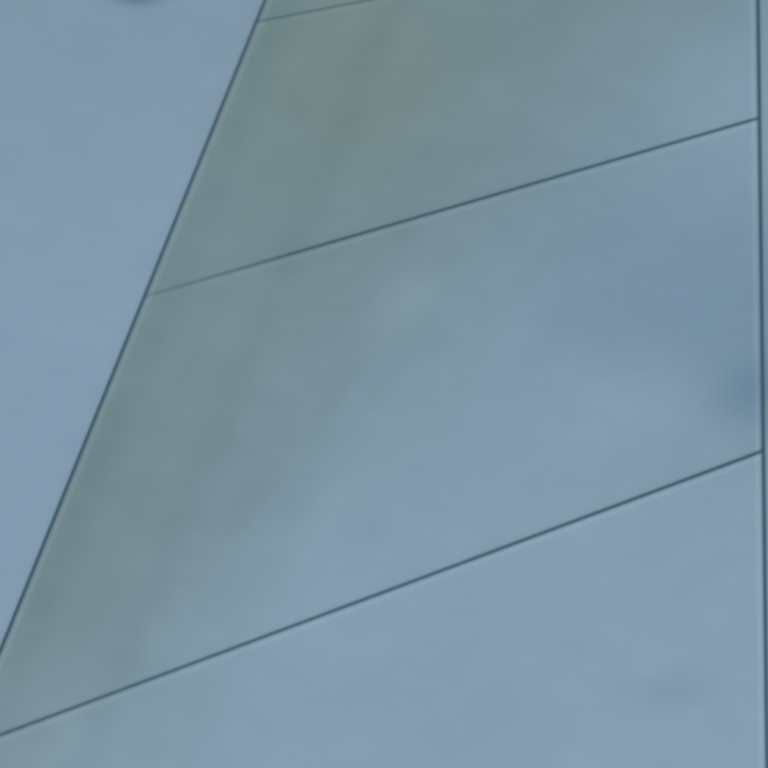
A Shadertoy shader for this texture:

```glsl
// Weathered blue-grey concrete slabs divided by thin slanted seams.
#define COOL vec3(0.500, 0.592, 0.660)
#define PALE vec3(0.528, 0.620, 0.698)
#define MOSS vec3(0.448, 0.535, 0.558)
#define SEAM_COLOR vec3(0.235, 0.325, 0.375)
#define SEAM_WIDTH 0.0027
#define LIP_LIGHT 0.035
#define MOTTLE 0.011
#define GRAIN 0.006

// Signed distance to a line; positive on the left of a -> b.
float lineSide(vec2 p, vec2 a, vec2 b) {
    vec2 dir = normalize(b - a);
    return dot(p - a, vec2(-dir.y, dir.x));
}

float blob(vec2 p, vec2 center, vec2 radius) {
    vec2 q = (p - center) / radius;
    return exp(-dot(q, q));
}

// Layered, rotated and warped sines, roughly in -1..1.
float sineClouds(vec2 p) {
    float sum = 0.0, amp = 0.5;
    for (int i = 0; i < 5; i++) {
        p += 0.6 * sin(p.yx * 0.8 + float(i) * 1.7);
        sum += amp * sin(p.x + 0.6) * sin(p.y + 1.3);
        p = mat2(0.8, -0.6, 0.6, 0.8) * p * 1.75;
        amp *= 0.68;
    }
    return sum;
}

// Dark groove with a soft shadow and a pale lip on its negative side.
vec3 drawSeam(vec3 col, float d, float width, float strength) {
    float w = max(width, 0.7 / iResolution.y);
    float groove = exp(-d * d / (w * w));
    float shade = exp(-abs(d) / (3.0 * w));
    float lip = exp(-pow((d + 2.6 * w) / (1.3 * w), 2.0));
    col += strength * (LIP_LIGHT * lip - 0.02 * shade);
    return mix(col, SEAM_COLOR, strength * groove);
}

void mainImage(out vec4 fragColor, in vec2 fragCoord) {
    vec2 uv = fragCoord / iResolution.xy;

    // Seam layout
    float leftSeam = lineSide(uv, vec2(0.0, 0.152), vec2(0.345, 1.0));
    float rightSeam = lineSide(uv, vec2(0.999, 0.0), vec2(0.987, 1.0));
    float lowSeam = lineSide(uv, vec2(0.0, 0.043), vec2(0.996, 0.414));
    float midSeam = lineSide(uv, vec2(0.195, 0.616), vec2(0.99, 0.847));
    float topSeam = lineSide(uv, vec2(0.345, 0.974), vec2(0.48, 1.0));
    float inner = smoothstep(0.002, -0.002, leftSeam);
    float between = inner * smoothstep(-0.002, 0.002, rightSeam);

    // Broad tone of the central slabs
    float clouds = sineClouds(uv * vec2(7.0, 9.0));
    float mossEdge = 0.2 + 0.35 * uv.y + 0.4 * uv.y * uv.y;
    float moss = 1.0 - smoothstep(mossEdge - 0.34, mossEdge + 0.24, uv.x + 0.05 * clouds);
    vec3 col = mix(COOL, PALE, smoothstep(0.58, 0.1, uv.y));
    col = mix(col, MOSS, moss * (0.78 + 0.22 * smoothstep(0.0, 0.3, uv.y)));
    col = mix(col, PALE, 0.5 * smoothstep(0.003, -0.003, lowSeam) * smoothstep(0.1, 0.6, uv.x));

    // Stains and worn patches
    col += vec3(0.005, -0.008, -0.035) * blob(uv, vec2(0.46, 0.91), vec2(0.13, 0.12));
    col -= vec3(0.040, 0.032, 0.020) * blob(uv, vec2(0.91, 0.61), vec2(0.18, 0.12));
    col -= vec3(0.065, 0.055, 0.045) * blob(uv, vec2(0.98, 0.49), vec2(0.055, 0.045));
    col += 0.022 * blob(uv, vec2(0.82, 0.47), vec2(0.13, 0.06));
    col += 0.018 * blob(uv, vec2(0.52, 0.61), vec2(0.06, 0.045));
    float smudge = blob(uv + 0.012 * clouds, vec2(0.885, 0.105), vec2(0.05, 0.025));
    col -= 0.03 * smudge;

    // Faint streaks running alongside the left seam
    float streaks = sin(leftSeam * 52.0 + 0.5 * clouds) + 0.6 * sin(leftSeam * 97.0 + 1.0);
    col += 0.006 * streaks * smoothstep(-0.4, -0.05, leftSeam);

    // Smoother slab on the left
    vec3 side = mix(PALE - vec3(0.012, 0.010, 0.008), COOL, smoothstep(0.55, 1.0, uv.y));
    side -= 0.16 * blob(uv, vec2(0.18, 1.008), vec2(0.03, 0.012));
    col = mix(side, col, inner);

    // Mottling and fine grain
    col += MOTTLE * clouds * mix(0.5, 1.0, inner);
    col += GRAIN * sineClouds(uv * vec2(34.0, 60.0) + 4.0);

    // Seams
    float midFade = mix(0.22, 0.72, smoothstep(0.2, 0.45, uv.x));
    col = drawSeam(col, topSeam, SEAM_WIDTH * 0.8, 0.35 * between);
    col = drawSeam(col, midSeam, SEAM_WIDTH * 0.9, midFade * between);
    col = drawSeam(col, lowSeam, SEAM_WIDTH, mix(0.65, 0.82, uv.x) * between);
    col = drawSeam(col, leftSeam, SEAM_WIDTH, mix(0.9, 0.7, uv.y));
    col = drawSeam(col, -rightSeam, SEAM_WIDTH * 1.1, 0.85);

    fragColor = vec4(clamp(col, 0.0, 1.0), 1.0);
}
```
